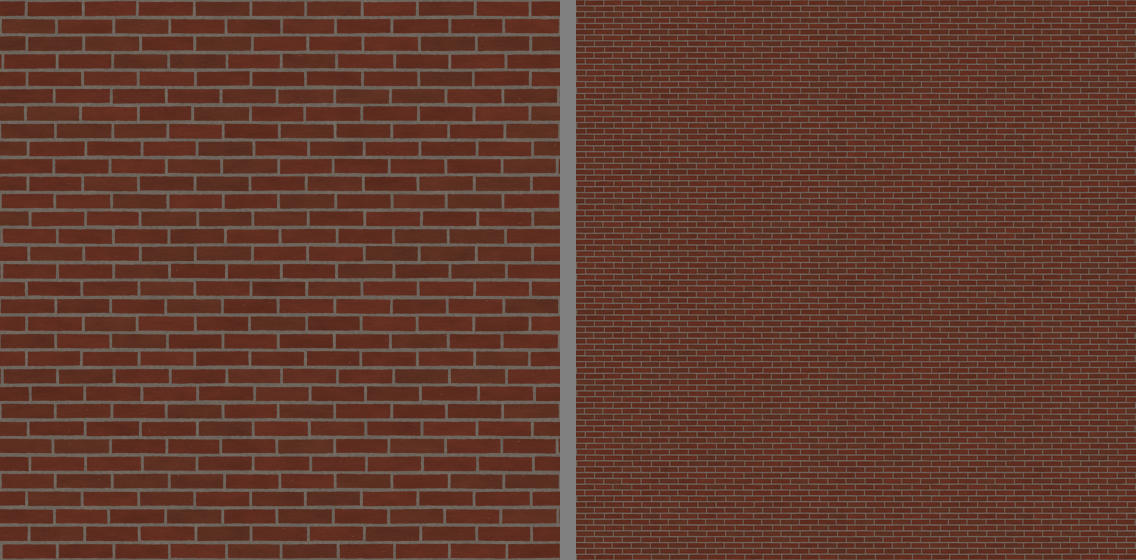
Left: one tile. Right: repeated 3 by 3.
This texture is drawn by a three.js fragment shader. Its source:

```glsl
// Running-bond wall of dark red bricks with grey mortar, 10 across by 32 down, tileable.
varying vec2 vUv;

const vec2 BRICKS = vec2(10.0, 32.0);
const vec2 JOINT = vec2(0.0050, 0.0060);   // mortar widths in canvas units
const float SOFTNESS = 0.0014;
const vec3 BRICK_RED = vec3(0.372, 0.176, 0.125);
const vec3 BRICK_BROWN = vec3(0.355, 0.188, 0.132);
const vec3 MORTAR = vec3(0.432, 0.402, 0.368);
const vec3 CHIP = vec3(0.50, 0.33, 0.27);

float hash(vec2 p, float seed) {
  vec3 q = fract(vec3(p.xyx + seed * 7.13) * vec3(0.1031, 0.1030, 0.0973));
  q += dot(q, q.yzx + 33.33);
  return fract((q.x + q.y) * q.z);
}

float signedHash(vec2 p, float seed) {
  return 2.0 * hash(p, seed) - 1.0;
}

// Gradient noise that wraps after a whole number of cells
float cornerSlope(vec2 cell, vec2 offset, vec2 period, float seed) {
  float angle = 6.28319 * hash(mod(cell, period), seed);
  return dot(vec2(cos(angle), sin(angle)), offset);
}

float gradientNoise(vec2 uv, vec2 period, float seed) {
  vec2 p = uv * period;
  vec2 i = floor(p);
  vec2 f = p - i;
  vec2 w = f * f * f * (f * (f * 6.0 - 15.0) + 10.0);
  vec2 e = vec2(1.0, 0.0);
  float low = mix(cornerSlope(i, f, period, seed),
                  cornerSlope(i + e.xy, f - e.xy, period, seed), w.x);
  float high = mix(cornerSlope(i + e.yx, f - e.yx, period, seed),
                   cornerSlope(i + e.xx, f - e.xx, period, seed), w.x);
  return mix(low, high, w.y);
}

float roundedBox(vec2 p, vec2 halfSize, float radius) {
  vec2 q = abs(p) - halfSize + radius;
  return length(max(q, 0.0)) + min(max(q.x, q.y), 0.0) - radius;
}

// Position of a vertical joint, in brick lengths along its course
float jointPosition(float index, float row) {
  return index + 0.022 * signedHash(vec2(mod(index, BRICKS.x), row), 1.0);
}

// Distance to the brick in xy (x), and its wrapped column and row (yz)
vec3 brickCourse(vec2 uv) {
  float row = floor(uv.y * BRICKS.y);
  float shift = 0.5 * mod(row, 2.0) + 0.045 * signedHash(vec2(row, 3.0), 2.0);
  float x = uv.x * BRICKS.x - shift;
  float nearest = floor(x + 0.5);
  float column = x < jointPosition(nearest, row) ? nearest - 1.0 : nearest;
  float left = jointPosition(column, row);
  float right = jointPosition(column + 1.0, row);
  vec2 id = vec2(mod(column, BRICKS.x), row);

  vec2 center = vec2(0.5 * (left + right), row + 0.5) / BRICKS;
  vec2 halfSize = 0.5 * (vec2(right - left, 1.0) / BRICKS - JOINT);
  vec2 p = vec2(x / BRICKS.x, uv.y) - center;
  p.y -= 0.0005 * signedHash(id, 3.0) + 0.012 * p.x * signedHash(id, 4.0);
  halfSize.y += 0.0003 * signedHash(id, 5.0);
  return vec3(roundedBox(p, halfSize, 0.0013), id);
}

// Sparse pale chips, one candidate per cell
float chips(vec2 uv, float count, float chance, float seed) {
  vec2 p = uv * count;
  vec2 cell = floor(p);
  float present = step(hash(cell, seed), chance);
  vec2 center = 0.3 + 0.4 * vec2(hash(cell, seed + 1.0), hash(cell, seed + 2.0));
  float radius = mix(0.0010, 0.0024, hash(cell, seed + 3.0));
  float d = length((p - cell - center) * vec2(0.8, 1.2)) / count;
  return present * (1.0 - smoothstep(0.3 * radius, radius, d));
}

vec3 brickColor(vec2 uv, vec2 id) {
  vec3 color = mix(BRICK_RED, BRICK_BROWN, smoothstep(0.45, 0.95, hash(id, 6.0)));
  float tone = 1.0 + 0.035 * signedHash(id, 7.0);
  tone += 0.09 * gradientNoise(uv, vec2(20.0, 48.0), 8.0);    // firing blotches
  tone += 0.06 * gradientNoise(uv, vec2(48.0, 224.0), 9.0);   // drag lines
  tone += 0.05 * gradientNoise(uv, vec2(256.0), 10.0);        // grain
  color *= tone;
  float wear = 0.55 * chips(uv, 36.0, 0.045, 20.0) + 0.35 * chips(uv, 60.0, 0.04, 30.0);
  return mix(color, CHIP, wear);
}

vec3 mortarColor(vec2 uv) {
  float tone = 1.0 + 0.08 * gradientNoise(uv, vec2(16.0, 32.0), 11.0);
  tone += 0.10 * gradientNoise(uv, vec2(180.0), 12.0);
  return MORTAR * tone;
}

void main() {
  vec3 course = brickCourse(vUv);
  // Uneven brick edges
  float rough = 0.0007 * gradientNoise(vUv, vec2(150.0), 13.0)
              + 0.0006 * gradientNoise(vUv, vec2(60.0), 14.0);
  float mortar = smoothstep(-SOFTNESS, SOFTNESS, course.x + rough);
  vec3 color = mix(brickColor(vUv, course.yz), mortarColor(vUv), mortar);
  gl_FragColor = vec4(color, 1.0);
}
```
